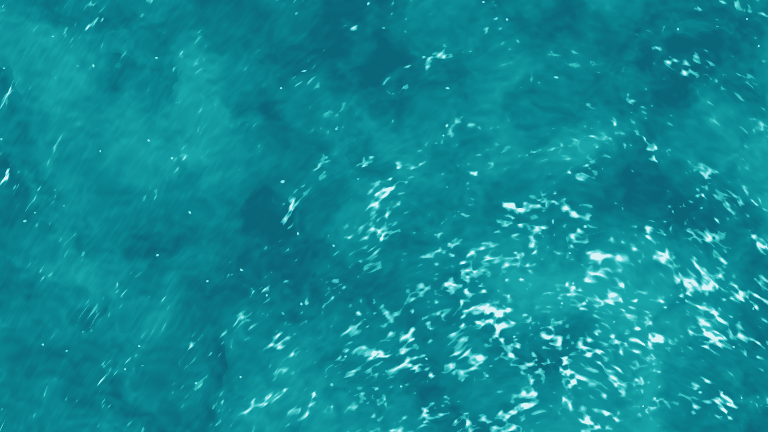
Write a WebGL 2 fragment shader that draws this texture.

```glsl
#version 300 es
precision highp float;
// Clear turquoise sea from above with sun glitter gathered at the lower right.
// Layered noise makes the soft swell, cellular noise the dark hollows and flecks,
// and a thresholded mix of both, bent into arcs, makes the broken glints.

uniform vec2 u_resolution;
out vec4 fragColor;

vec2 hash2(vec2 cell) {
  vec3 h = fract(cell.xyx * vec3(0.1031, 0.1030, 0.0973));
  h += dot(h, h.yzx + 33.33);
  return fract((h.xx + h.yz) * h.zy);
}

float valueNoise(vec2 p) {
  vec2 i = floor(p), f = fract(p);
  f = f * f * (3.0 - 2.0 * f);
  float low = mix(hash2(i).x, hash2(i + vec2(1, 0)).x, f.x);
  float high = mix(hash2(i + vec2(0, 1)).x, hash2(i + vec2(1, 1)).x, f.x);
  return mix(low, high, f.y);
}

float layeredNoise(vec2 p) {
  float sum = 0.0, weight = 0.53;
  for (int i = 0; i < 4; i++) {
    sum += weight * valueNoise(p);
    p = mat2(1.6, 1.2, -1.2, 1.6) * p + 7.3;
    weight *= 0.5;
  }
  return sum;
}

// Nearest distance, second distance and a random value of the nearest cell
vec3 cellular(vec2 p) {
  vec2 base = floor(p);
  vec3 found = vec3(9.0, 9.0, 0.0);
  for (int y = -1; y <= 1; y++) {
    for (int x = -1; x <= 1; x++) {
      vec2 cell = base + vec2(x, y);
      float d = length(cell + hash2(cell) - p);
      if (d < found.x) found = vec3(d, found.x, hash2(cell + 51.7).x);
      else found.y = min(found.y, d);
    }
  }
  return found;
}

float spot(vec2 p, vec2 centre, vec2 radius) {
  vec2 v = (p - centre) / radius;
  return exp(-dot(v, v));
}

// Strength of the sun glitter; glints appear above about 0.5
float glitter(vec2 p, vec2 warp) {
  vec2 arc = vec2(p.x, p.y + 0.6 * (p.x - 1.25) * (p.x - 1.25));
  vec2 grain = arc * vec2(56.0, 84.0) + 3.0 * warp;
  vec3 cell = cellular(grain * 0.7);
  float s = 5.2 * (valueNoise(grain) - 0.5);
  s += 2.2 * (0.33 - (cell.y - cell.x));
  s += 2.4 * (valueNoise(grain * 1.9 + 19.0) - 0.5);
  s += 4.4 * (valueNoise(arc * vec2(14.0, 22.0) + 1.5 * warp + 5.0) - 0.5);

  // Where the sun is mirrored
  float sun = 2.9 * spot(p, vec2(1.17, 0.17), vec2(0.46, 0.38));
  sun += 2.1 * spot(p, vec2(1.68, 0.26), vec2(0.13, 0.2));
  sun += 0.9 * spot(p, vec2(1.6, 0.72), vec2(0.3, 0.35));
  sun += 0.9 * spot(p, vec2(0.86, 0.55), vec2(0.16, 0.2));
  sun += 2.4 * spot(p, vec2(0.02, 0.55), vec2(0.07, 0.06));
  return s + sun - 2.75;
}

void main() {
  vec2 p = gl_FragCoord.xy / u_resolution.y;
  vec2 warp = vec2(layeredNoise(p * 9.0), layeredNoise(p * 9.0 + 40.0)) - 0.5;
  float s = glitter(p, warp);

  // Swell, hollows and fine ripples
  float tone = 4.6 * (layeredNoise(p * 6.0 + warp * 0.8 + 3.0) - 0.5);
  vec3 hollow = cellular(p * 7.5 + warp * 1.4);
  tone -= 1.1 * smoothstep(0.35, 0.6, hollow.z) * (1.0 - smoothstep(0.05, 0.6, hollow.x));
  tone += 0.9 * (valueNoise(p * vec2(46.0, 70.0) + warp * 4.0) - 0.5);
  tone += 0.15 * clamp(s, -4.0, 1.0) + 0.47;
  tone += 0.5 * (p.y - 0.5) * (1.0 - p.x);
  tone = clamp(tone, -2.0, 1.8);
  vec3 colour = vec3(0.04, 0.53, 0.575) + tone * vec3(0.0, 0.065, 0.05);
  colour.r += 0.03 * max(tone, 0.0);

  // Lone flecks of light
  vec3 fleck = cellular(p * vec2(56.0, 66.0) + warp * 3.0);
  float lone = smoothstep(0.982, 0.995, fleck.z) * (1.0 - smoothstep(0.08, 0.3, fleck.x));
  s = max(s, 2.3 * lone);

  // Glints, from pale rim to white core
  colour = mix(colour, vec3(0.18, 0.73, 0.73), smoothstep(0.4, 1.3, s));
  colour = mix(colour, vec3(0.45, 0.85, 0.87), smoothstep(1.3, 2.0, s));
  colour = mix(colour, vec3(0.84, 0.95, 0.96), smoothstep(2.0, 2.7, s));
  fragColor = vec4(colour, 1.0);
}
```
